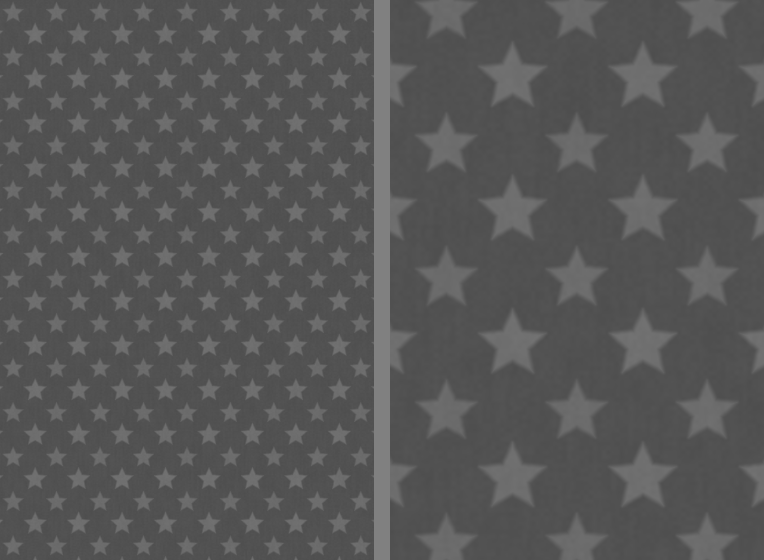
Left: the whole. Right: its middle third, enlarged.
A Shadertoy shader for this pattern:

```glsl
const float PI = 3.14159265;
const vec2 CELL = vec2(0.0776, 0.0794);
const vec2 SMALL_ORIGIN = vec2(0.0234, -0.0228);
const vec2 LARGE_ORIGIN = vec2(0.0628, -0.0618);
const float SMALL_RADIUS = 0.0188;
const float LARGE_RADIUS = 0.0208;
const float INNER_RATIO = 0.48;
const float EDGE_SOFTNESS = 0.0021;
const vec3 GROUND = vec3(0.318);
const vec3 STAR = vec3(0.432);

float hash(vec2 p) {
    return fract(sin(dot(p, vec2(127.1, 311.7))) * 43758.5453);
}

float valueNoise(vec2 p) {
    vec2 i = floor(p);
    vec2 f = fract(p);
    f = f * f * (3.0 - 2.0 * f);
    float low = mix(hash(i), hash(i + vec2(1, 0)), f.x);
    float high = mix(hash(i + vec2(0, 1)), hash(i + vec2(1, 1)), f.x);
    return mix(low, high, f.y);
}

// Signed distance to an upright five-pointed star
float starDistance(vec2 p, float radius, float innerRatio) {
    float sector = 2.0 * PI / 5.0;
    float angle = mod(atan(p.x, p.y) + 0.5 * sector, sector) - 0.5 * sector;
    vec2 q = length(p) * vec2(sin(abs(angle)), cos(angle));
    vec2 tip = vec2(0.0, radius);
    vec2 notch = radius * innerRatio * vec2(sin(0.5 * sector), cos(0.5 * sector));
    vec2 edge = notch - tip;
    vec2 rel = q - tip;
    float along = clamp(dot(rel, edge) / dot(edge, edge), 0.0, 1.0);
    float side = sign(rel.y * edge.x - rel.x * edge.y);
    return side * length(rel - edge * along);
}

// Coverage of one star lattice, with a slight change of strength per star
float starLattice(vec2 p, vec2 origin, float radius, float strength) {
    vec2 grid = (p - origin) / CELL + 0.5;
    vec2 local = (fract(grid) - 0.5) * CELL;
    float soft = max(EDGE_SOFTNESS, 0.75 / iResolution.y);
    float d = starDistance(local, radius, INNER_RATIO);
    float variation = 0.08 * (hash(floor(grid) + radius) - 0.5);
    return (strength + variation) * (1.0 - smoothstep(-soft, soft, d));
}

// Woven grain: fine specks, upright threads and broad mottling
float fabricGrain(vec2 p) {
    float specks = valueNoise(p * 380.0) - 0.5;
    float threads = valueNoise(p * vec2(300.0, 45.0)) - 0.5;
    float mottling = valueNoise(p * 60.0) - 0.5;
    return 0.014 * specks + 0.010 * threads + 0.009 * mottling;
}

void mainImage(out vec4 fragColor, in vec2 fragCoord) {
    // Height is one unit; the lattice hangs from the top left corner
    vec2 p = vec2(fragCoord.x, fragCoord.y - iResolution.y) / iResolution.y;

    float smallStars = starLattice(p, SMALL_ORIGIN, SMALL_RADIUS, 0.92);
    float largeStars = starLattice(p, LARGE_ORIGIN, LARGE_RADIUS, 1.0);

    vec3 color = mix(GROUND, STAR, max(smallStars, largeStars));
    color += fabricGrain(p);
    fragColor = vec4(color, 1.0);
}
```
